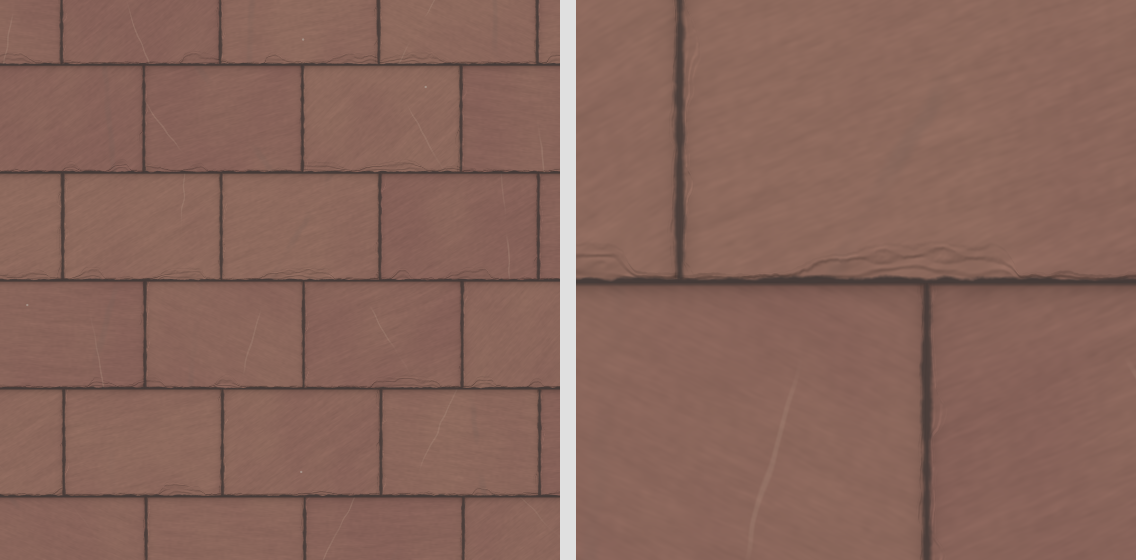
Left: the whole. Right: its middle third, enlarged.
This texture is drawn by a three.js fragment shader. Its source:

```glsl
// Reddish-brown slate tiles in staggered courses, with chipped edges, grain and pale veins.
varying vec2 vUv;

const vec2 TILE = vec2(0.2832, 0.1927);

float hash(vec2 p) {
  vec3 q = fract(p.xyx * vec3(0.1031, 0.1030, 0.0973));
  q += dot(q, q.yzx + 33.33);
  return fract((q.x + q.y) * q.z);
}

float noise(vec2 p) {
  vec2 i = floor(p), f = fract(p);
  f = f * f * (3.0 - 2.0 * f);
  return mix(mix(hash(i), hash(i + vec2(1.0, 0.0)), f.x),
             mix(hash(i + vec2(0.0, 1.0)), hash(i + 1.0), f.x), f.y);
}

float fbm(vec2 p) {
  float sum = 0.0, amp = 0.5;
  for (int i = 0; i < 4; i++) {
    sum += amp * noise(p);
    p = mat2(1.6, 1.2, -1.2, 1.6) * p + 7.3;
    amp *= 0.5;
  }
  return sum;
}

// Splits a bevel into thin broken layers
float terrace(float t, float jitter) {
  float s = t * 2.5 + jitter;
  float layered = (floor(s) + smoothstep(0.0, 0.5, fract(s)) - jitter) / 2.5;
  return mix(t, layered, 0.7 * (1.0 - smoothstep(0.85, 1.0, t)));
}

float slateHeight(vec2 l, vec2 seed) {
  vec2 g = l + seed;
  float rough = fbm(g * 75.0);

  // Lower edge: narrow bevel with occasional deep chips
  float chip = smoothstep(0.55, 0.9, noise(vec2(g.x * 22.0, seed.y)));
  float reach = 0.007 + 0.018 * chip + 0.009 * (rough - 0.5);
  float low = terrace(clamp(l.y / max(reach, 0.004), 0.0, 1.0), noise(g * vec2(55.0, 150.0)));

  // Side edges: finer flakes
  float side = min(l.x, TILE.x - l.x);
  float flake = 0.005 + 0.007 * smoothstep(0.55, 0.9, noise(vec2(seed.x + step(l.x, 0.14) * 9.0, g.y * 35.0)));
  flake += 0.006 * (rough - 0.5);
  float edge = terrace(clamp(side / max(flake, 0.003), 0.0, 1.0), noise(g.yx * vec2(60.0, 140.0)));

  // Directional grain over the face
  float a = (hash(seed) - 0.35) * 1.4;
  vec2 r = mat2(cos(a), -sin(a), sin(a), cos(a)) * g;
  float grain = 0.42 * fbm(r * vec2(16.0, 65.0)) + 0.25 * fbm(g * 22.0);
  return low + 0.6 * edge + grain;
}

// Thin wobbling line across a slate, broken along its length
float vein(vec2 l, vec2 seed, float width) {
  vec2 normal = normalize(vec2(1.0, 1.6 * hash(seed + 2.7) - 0.6));
  vec2 through = TILE * (0.2 + 0.6 * vec2(hash(seed + 5.1), hash(seed + 8.3)));
  float d = abs(dot(l - through, normal) + 0.005 * (noise((l + seed) * 45.0) - 0.5));
  float broken = smoothstep(0.35, 0.7, noise((l + seed).yx * vec2(17.0, 9.0)));
  return (1.0 - smoothstep(0.2 * width, width, d)) * broken;
}

void main() {
  // Staggered courses, counted up from the lower edge
  float row = floor((vUv.y - 0.113) / TILE.y);
  float shift = 0.114 + 0.146 * mod(row, 2.0) - 0.001 * row;
  float col = floor((vUv.x - shift) / TILE.x);
  vec2 id = vec2(col, row) + 20.0;
  vec2 l = vUv - vec2(shift + col * TILE.x, 0.113 + row * TILE.y);
  vec2 seed = floor(40.0 * vec2(hash(id), hash(id + 31.7))) + id * 0.37;

  // Slate colour: one tint each, with soft blotches
  float blotch = fbm((l + seed) * vec2(11.0, 8.0));
  float tint = clamp(0.9 * hash(id + 4.2) + 1.5 * (blotch - 0.47), 0.0, 1.0);
  vec3 color = mix(vec3(0.555, 0.414, 0.364), vec3(0.523, 0.378, 0.344), tint);
  color *= 0.985 + 0.03 * noise((l + seed) * 190.0);

  // Pale veins, grey streaks and rare light specks
  float pale = vein(l, seed, 0.0022) * step(0.45, hash(id + 11.0));
  color = mix(color, vec3(0.64, 0.52, 0.46), 0.38 * pale);
  float grey = vein(l, seed + 17.0, 0.008) * step(0.5, hash(id + 13.0));
  color = mix(color, vec3(0.45, 0.37, 0.34), 0.22 * grey);
  vec2 spot = TILE * (0.2 + 0.6 * vec2(hash(id + 21.0), hash(id + 23.0)));
  float speck = (1.0 - smoothstep(0.001, 0.003, length(l - spot))) * step(0.82, hash(id + 27.0));
  color = mix(color, vec3(0.68, 0.63, 0.59), 0.7 * speck);

  // Relief, lit from the upper left
  float slope = slateHeight(l + vec2(-0.0005, 0.0016), seed) - slateHeight(l, seed);
  color *= 1.0 - clamp(0.75 * slope, -0.1, 0.4);

  // Soft shadow under the course above and beside the joints
  float side = min(l.x, TILE.x - l.x);
  float top = TILE.y - l.y;
  color *= 1.0 - 0.28 * exp(-top / 0.005) - 0.2 * exp(-side / 0.004);

  // Dark ragged gaps
  float ragged = fbm(vUv * 85.0) - 0.47;
  float joint = 1.0 - smoothstep(0.0008, 0.0042, side + 0.004 * ragged);
  float ledge = 1.0 - smoothstep(0.0015, 0.0042, l.y + 0.005 * ragged);
  float under = 1.0 - smoothstep(0.0, 0.0028, top);
  float gap = max(0.82 * joint, max(0.95 * ledge, 0.75 * under));
  color = mix(color, vec3(0.265, 0.225, 0.215), gap);

  gl_FragColor = vec4(color, 1.0);
}
```
